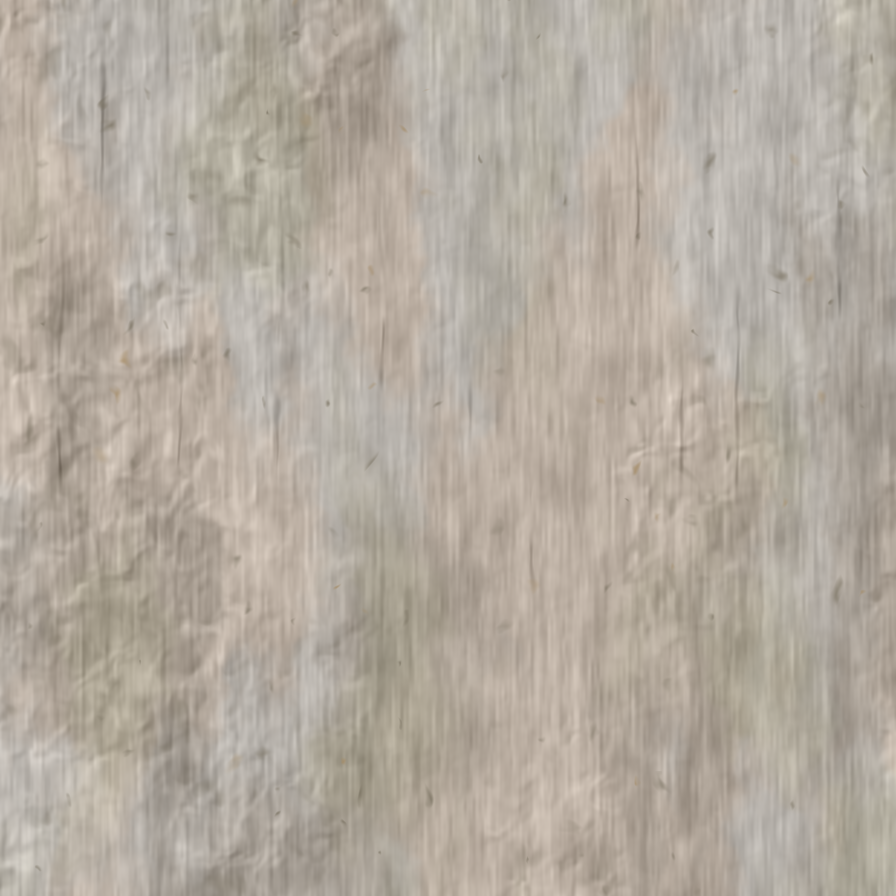
A WebGL 1 fragment shader for this texture:

```glsl
precision highp float;
uniform vec2 u_resolution;

#define FIBRE_CONTRAST 0.135
#define STREAK_CONTRAST 0.045
#define MOTTLE_CONTRAST 0.13
#define RELIEF_STRENGTH 0.40
#define RELIEF_SCALE vec2(62.0, 50.0)
#define STAIN_AMOUNT 0.62
#define MOSS_AMOUNT 0.5
#define CRACK_DEPTH 0.13
#define PIT_GRID 27.0
#define PIT_CHANCE 0.16

const vec3 BEIGE = vec3(0.742, 0.692, 0.643);
const vec3 LIME_GREY = vec3(0.727, 0.709, 0.685);
const vec3 TAUPE = vec3(0.600, 0.562, 0.517);
const vec3 MOSS = vec3(0.650, 0.630, 0.540);
const vec3 OCHRE = vec3(0.640, 0.540, 0.390);
const vec3 PIT_DARK = vec3(0.470, 0.440, 0.375);

float hash(vec2 p) {
  vec3 q = fract(p.xyx * 0.1031);
  q += dot(q, q.yzx + 33.33);
  return fract((q.x + q.y) * q.z);
}

float noise(vec2 p) {
  vec2 cell = floor(p);
  vec2 f = fract(p);
  f = f * f * (3.0 - 2.0 * f);
  float low = mix(hash(cell), hash(cell + vec2(1.0, 0.0)), f.x);
  float high = mix(hash(cell + vec2(0.0, 1.0)), hash(cell + 1.0), f.x);
  return mix(low, high, f.y);
}

float fbm(vec2 p) {
  float sum = 0.0;
  float amp = 0.53;
  for (int i = 0; i < 4; i++) {
    sum += amp * noise(p);
    p = mat2(0.98, 0.2, -0.2, 0.98) * p * 2.03 + vec2(17.3, 9.1);
    amp *= 0.5;
  }
  return sum;
}

// Crumbled plaster height: small grains on broader flakes
float crust(vec2 p) {
  vec2 q = p * RELIEF_SCALE;
  q += 0.9 * vec2(noise(q * 0.7 + 40.0), noise(q * 0.7 + 80.0));
  float flakes = noise(q * 0.47 + 13.0);
  return 0.4 * flakes + 0.42 * noise(q) + 0.18 * noise(q * 1.9 + 5.0);
}

// Long, faint vertical seams that fade in and out
float cracks(vec2 p) {
  float dark = 0.0;
  for (int i = 0; i < 11; i++) {
    float id = float(i);
    vec2 mid = vec2((id + hash(vec2(id, 3.0))) / 11.0, hash(vec2(id, 7.0)));
    float reach = mix(0.1, 0.32, hash(vec2(id, 11.0)));
    float sway = 0.012 * (fbm(vec2(id * 9.0, p.y * 9.0)) - 0.5);
    float across = p.x - mid.x - sway;
    float along = 1.0 - smoothstep(0.2, 1.0, abs(p.y - mid.y) / reach);
    float broken = smoothstep(0.25, 0.8, noise(vec2(id * 5.0, p.y * 24.0)));
    float width = mix(0.002, 0.005, noise(vec2(id * 3.0, p.y * 45.0)));
    float line = 1.0 - smoothstep(0.0, width, abs(across));
    float shade = 0.22 * smoothstep(0.022, 0.0, abs(across - 0.008));
    dark = max(dark, along * (line * broken + shade));
  }
  return dark;
}

// Scattered soft pits: x is coverage, y is a random tint
vec2 pits(vec2 p) {
  vec2 q = p * PIT_GRID;
  q += 0.8 * vec2(noise(q * 0.8 + 9.0), noise(q * 0.8 + 70.0));
  vec2 cell = floor(q);
  float size = mix(0.1, 0.27, pow(hash(cell + 61.0), 2.0));
  vec2 center = 0.3 + 0.4 * vec2(hash(cell + 23.0), hash(cell + 47.0));
  vec2 d = (fract(q) - center) * vec2(1.0, 0.7);
  d += 0.16 * (vec2(noise(q * 5.0), noise(q * 5.0 + 30.0)) - 0.5);
  float present = step(hash(cell + 5.0), PIT_CHANCE);
  float cover = present * (1.0 - smoothstep(0.0, size, length(d)));
  return vec2(cover, hash(cell + 91.0));
}

void main() {
  vec2 p = gl_FragCoord.xy / u_resolution;
  vec2 ragged = vec2(fbm(p * 26.0 + 3.0), fbm(p * 26.0 + 31.0)) - 0.5;
  vec2 w = p + ragged * vec2(0.045, 0.07);

  // Tall washed patches
  float lime = smoothstep(0.39, 0.6, fbm(w * vec2(7.5, 2.8) + 12.0));
  float stain = smoothstep(0.43, 0.72, fbm(w * vec2(10.0, 3.2) + 55.0));
  float moss = smoothstep(0.45, 0.72, fbm(w * vec2(7.0, 3.6) + 88.0));
  vec3 color = mix(BEIGE, LIME_GREY, lime);
  color = mix(color, TAUPE, stain * STAIN_AMOUNT);
  color = mix(color, MOSS, moss * MOSS_AMOUNT);

  // Crumbling bands lit from the upper left
  float band = fbm(w * vec2(6.5, 2.4) + 130.0) + 0.14 * (0.5 - p.x);
  float rough = mix(0.2, 1.0, smoothstep(0.42, 0.66, band));
  float height = crust(p);
  float relief = height - crust(p + vec2(-0.003, 0.003));
  color += RELIEF_STRENGTH * rough * relief;
  float hollow = rough * smoothstep(0.4, 0.16, height);
  color = mix(color, PIT_DARK, 0.3 * hollow);
  color += 0.055 * rough * smoothstep(0.52, 0.8, height);

  // Mottling, streaks and brushed fibres
  color += MOTTLE_CONTRAST * (fbm(p * vec2(34.0, 22.0) + 7.0) - 0.5);
  color += STREAK_CONTRAST * (noise(p * vec2(75.0, 4.0)) - 0.5);
  float fibre = 0.55 * noise(p * vec2(225.0, 15.0));
  fibre += 0.45 * noise(p * vec2(310.0, 40.0) + 19.0);
  color += FIBRE_CONTRAST * (fibre - 0.5);

  // Seams, pits and rusty flecks
  color -= CRACK_DEPTH * cracks(p);
  vec2 pit = pits(p);
  vec3 pitColor = mix(PIT_DARK, OCHRE, step(0.85, pit.y));
  color = mix(color, pitColor, pit.x * mix(0.25, 0.7, fract(pit.y * 7.0)));

  gl_FragColor = vec4(clamp(color, 0.0, 1.0), 1.0);
}
```
